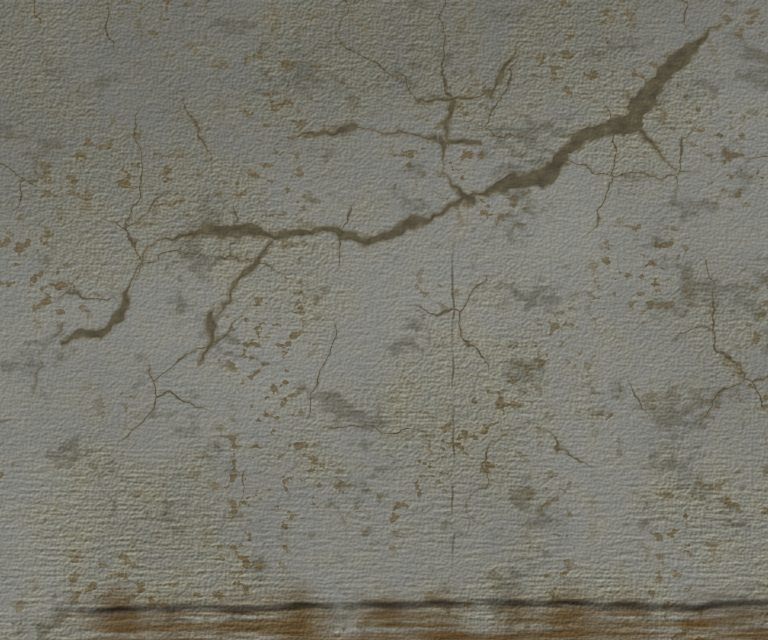
Give the GLSL for this texture, as a Shadertoy shader.

```glsl
// Weathered grey plaster wall with branching cracks, ochre flakes and a rusty foot.
const vec3 COOL_PLASTER = vec3(0.502, 0.504, 0.484);
const vec3 WARM_PLASTER = vec3(0.490, 0.480, 0.420);
const vec3 CRACK_DARK = vec3(0.305, 0.285, 0.225);
const vec3 CRACK_RIM = vec3(0.420, 0.385, 0.300);
const vec3 OCHRE = vec3(0.390, 0.345, 0.250);
const vec3 SOOT = vec3(0.350, 0.342, 0.300);
const vec3 RUST = vec3(0.340, 0.260, 0.150);
const vec2 LIGHT_STEP = vec2(-0.0017, 0.0023);
const float CELL_SCALE = 5.6;
const float SEAM_X = 0.708;
const float FOOT_Y = 0.053;
// Main crack: x, y, half width.
const vec3 MAIN[12] = vec3[12](
    vec3(0.10, 0.46, 0.005), vec3(0.165, 0.490, 0.009), vec3(0.235, 0.615, 0.001),
    vec3(0.32, 0.640, 0.009), vec3(0.47, 0.635, 0.011), vec3(0.588, 0.622, 0.008),
    vec3(0.705, 0.685, 0.003), vec3(0.846, 0.723, 0.012), vec3(0.909, 0.790, 0.012),
    vec3(0.990, 0.812, 0.020), vec3(1.034, 0.882, 0.014), vec3(1.125, 0.965, 0.001));
// Side branches: start and end of each tapering limb.
const vec4 LIMBS[11] = vec4[11](
    vec4(0.68, 0.785, 0.55, 0.802), vec4(0.56, 0.803, 0.45, 0.780),
    vec4(0.75, 0.775, 0.67, 0.787), vec4(0.69, 0.785, 0.69, 0.720),
    vec4(0.737, 0.690, 0.69, 0.725), vec4(0.705, 0.84, 0.70, 0.775),
    vec4(0.768, 0.855, 0.65, 0.840), vec4(0.768, 0.850, 0.81, 0.925),
    vec4(0.423, 0.625, 0.330, 0.500), vec4(0.332, 0.515, 0.318, 0.430),
    vec4(0.99, 0.810, 1.050, 0.735));

float hash(vec2 p) {
    vec3 q = fract(p.xyx * 0.1031);
    q += dot(q, q.yzx + 33.33);
    return fract((q.x + q.y) * q.z);
}
float slope(vec2 cell, vec2 f, vec2 corner) {
    float a = 6.2832 * hash(cell + corner);
    return dot(vec2(cos(a), sin(a)), f - corner);
}
// Gradient noise, roughly -0.7 to 0.7.
float noise(vec2 p) {
    p += 40.0;
    vec2 i = floor(p), f = p - i, u = f * f * f * (f * (f * 6.0 - 15.0) + 10.0);
    return mix(mix(slope(i, f, vec2(0, 0)), slope(i, f, vec2(1, 0)), u.x),
               mix(slope(i, f, vec2(0, 1)), slope(i, f, vec2(1, 1)), u.x), u.y);
}
float fbm(vec2 p) {
    float sum = 0.0, gain = 0.8;
    for (int i = 0; i < 4; i++, gain *= 0.5, p = p * 2.03 + 7.1) sum += gain * noise(p);
    return sum;
}
// Lumps, grit and horizontal trowel strokes.
float relief(vec2 p, float strokes) {
    float lumps = 0.45 * noise(p * vec2(95.0, 120.0)) + 0.6 * noise(p * vec2(200.0, 235.0));
    return lumps + strokes * noise(p * vec2(24.0, 185.0) + 3.0);
}
// Distance to a limb minus its half width, which runs from wa to wb.
float limb(vec2 p, vec2 a, vec2 b, float wa, float wb, float ragged) {
    vec2 d = b - a;
    float t = clamp(dot(p - a, d) / dot(d, d), 0.0, 1.0);
    return length(p - a - d * t) - mix(wa, wb, t) * ragged;
}
// Distance to the border between the two nearest scattered cells.
float cellBorder(vec2 p) {
    vec2 i = floor(p), first = vec2(9.0), second = vec2(9.0);
    for (int k = 0; k < 9; k++) {
        vec2 g = i + vec2(k % 3 - 1, k / 3 - 1);
        vec2 r = g + vec2(hash(g), hash(g + 57.3)) - p;
        if (dot(r, r) < dot(first, first)) { second = first; first = r; }
        else if (dot(r, r) < dot(second, second)) second = r;
    }
    return dot(0.5 * (first + second), normalize(second - first));
}

void mainImage(out vec4 fragColor, in vec2 fragCoord) {
    vec2 p = fragCoord / iResolution.y;
    float soft = 0.8 / iResolution.y;
    // Plaster tone: shaded upper left, smooth pale middle.
    float cloud = fbm(p * 3.0), mottle = fbm(p * 20.0 + 5.0), speck = fbm(p * vec2(48.0, 64.0) + 2.0);
    float shade = smoothstep(0.45, 0.85, p.y - 0.25 * p.x + 0.15 * cloud);
    float rough = smoothstep(-0.15, 0.35, fbm(p * 3.7 + 11.0) + 0.5 * abs(p.y - 0.5) - 0.05);
    vec3 col = mix(COOL_PLASTER, WARM_PLASTER, clamp(0.1 + 0.5 * rough + 0.6 * mottle, 0.0, 1.0));
    col *= 1.02 - 0.13 * shade + 0.07 * cloud + 0.06 * mottle;
    // Broken soot smudges, pits and ochre flakes.
    float smudge = smoothstep(0.2, 0.6, fbm(p * vec2(8.0, 12.0) + 31.0) + 0.5 * speck + 0.08 * p.x);
    col = mix(col, SOOT, 0.55 * smudge);
    float cluster = smoothstep(-0.1, 0.4, noise(p * 6.0 + 17.0) + 0.1 * p.x);
    float flake = smoothstep(0.2, 0.36, speck + 0.4 * mottle) * mix(0.2 * rough, 0.8, cluster);
    col = mix(col, OCHRE, flake);
    // Hairline web and the vertical seam.
    vec2 wander = vec2(fbm(p * 13.0), fbm(p * 13.0 + 23.0));
    vec2 jitter = vec2(noise(p * 60.0), noise(p * 60.0 + 9.0));
    float web = cellBorder((p + 0.03 * wander + 0.003 * jitter) * CELL_SCALE + 4.0) / CELL_SCALE;
    float webMask = smoothstep(-0.08, 0.12, noise(p * 6.0 + 8.0)) * smoothstep(0.12, 0.30, p.y);
    float hairWidth = 0.0007 + 0.003 * max(noise(p * 28.0), 0.0);
    float hair = webMask * smoothstep(hairWidth + soft, hairWidth - soft, web);
    col = mix(col, CRACK_RIM, 0.4 * webMask * smoothstep(0.005, 0.001, web));
    float seam = smoothstep(0.003, 0.0005, abs(p.x - SEAM_X + 0.006 * wander.x));
    seam *= smoothstep(0.10, 0.16, p.y) * smoothstep(0.64, 0.58, p.y);
    seam *= smoothstep(-0.4, 0.1, noise(p * vec2(4.0, 25.0)));
    col = mix(col, CRACK_DARK, max(0.75 * hair, 0.6 * seam));
    // Wide cracks with ragged edges.
    vec2 q = p + 0.018 * wander + 0.006 * jitter;
    float ragged = 0.85 + 1.1 * noise(p * 17.0 + 6.0) + 0.5 * speck, d = 1.0;
    for (int i = 0; i < 11; i++) {
        d = min(d, limb(q, MAIN[i].xy, MAIN[i + 1].xy, MAIN[i].z, MAIN[i + 1].z, ragged));
        d = min(d, limb(q, LIMBS[i].xy, LIMBS[i].zw, 0.0075, 0.0015, ragged));
    }
    col = mix(col, CRACK_RIM, 0.5 * smoothstep(0.005, 0.0, d));
    float crack = smoothstep(soft, -soft - 0.002, d);
    col = mix(col, CRACK_DARK * (1.05 + 0.35 * speck), 0.9 * crack);
    // Rust-stained foot with a dark ledge.
    float streak = fbm(p * vec2(6.0, 75.0)), drip = noise(vec2(p.x * 14.0, 2.0));
    float foot = smoothstep(0.09, 0.03, p.y + 0.05 * streak - 0.04 * drip) * smoothstep(0.06, 0.2, p.x);
    col = mix(col, RUST, foot * clamp(0.5 + 1.1 * streak + 0.5 * drip, 0.0, 0.9));
    float ledge = abs(p.y - FOOT_Y - 0.012 * noise(vec2(p.x * 6.0, 0.5)) - 0.006 * wander.y);
    col *= 1.0 - (0.4 + 0.4 * drip) * smoothstep(0.009, 0.001, ledge) * smoothstep(0.08, 0.16, p.x);
    // Raking light: cream highlights, brownish shadows.
    float strokes = 0.3 + 0.5 * smoothstep(0.45, 0.1, p.y);
    float lit = relief(p, strokes) - relief(p + LIGHT_STEP, strokes);
    lit *= mix(0.22, 0.36, rough) * (1.0 - 0.5 * crack);
    col *= 1.0 + lit * vec3(1.0, 1.0, lit > 0.0 ? 0.9 : 1.15);
    fragColor = vec4(clamp(col, 0.0, 1.0), 1.0);
}
```
